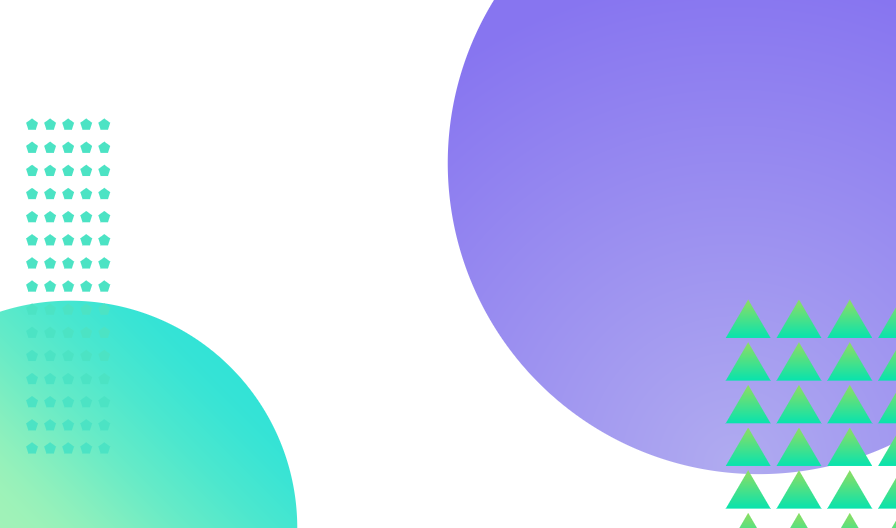
Give the GLSL for this background, as a WebGL 1 fragment shader.

```glsl
precision highp float;
// Flat geometric background: a violet and a mint disc with grids of pentagons and triangles.

uniform vec2 u_resolution;

// Antialiased coverage of a signed distance, in units of canvas height
float cover(float dist) {
    return clamp(0.5 - dist * u_resolution.y, 0.0, 1.0);
}

// Regular pentagon with one corner pointing up
float pentagon(vec2 p, float apothem) {
    float sector = 6.2831853 / 5.0;
    float angle = atan(p.x, -p.y);
    return cos(floor(0.5 + angle / sector) * sector - angle) * length(p) - apothem;
}

// Isosceles triangle with its tip at the origin, opening downward
float triangle(vec2 p, float halfWidth, float height) {
    vec2 sideNormal = normalize(vec2(height, halfWidth));
    return max(dot(vec2(abs(p.x), p.y), sideNormal), -p.y - height);
}

void main() {
    vec2 p = gl_FragCoord.xy / u_resolution.y;
    vec3 color = vec3(1.0);

    // Violet disc, lightest near its lower rim
    float glow = clamp(distance(p, vec2(1.39, 0.12)) / 0.92, 0.0, 1.0);
    vec3 violet = mix(vec3(0.69, 0.67, 0.94), vec3(0.53, 0.46, 0.94), glow);
    color = mix(color, violet, cover(distance(p, vec2(1.437, 0.691)) - 0.589));

    // Mint disc, shaded diagonally from lime to turquoise
    float diagonal = clamp((p.x + p.y) / 0.74, 0.0, 1.0);
    vec3 mint = mix(vec3(0.63, 0.95, 0.72), vec3(0.32, 0.91, 0.80), smoothstep(0.0, 0.72, diagonal));
    mint = mix(mint, vec3(0.20, 0.89, 0.84), smoothstep(0.55, 1.0, diagonal));
    color = mix(color, mint, cover(distance(p, vec2(0.1325, 0.0)) - 0.4305));

    // Pentagons: 5 columns by 15 rows, counted from the lower left
    vec2 pitch = vec2(0.0342, 0.0438);
    vec2 local = p - vec2(0.0607, 0.1506);
    vec2 cell = clamp(floor(local / pitch + 0.5), vec2(0.0), vec2(4.0, 14.0));
    color = mix(color, vec3(0.30, 0.89, 0.77), cover(pentagon(local - cell * pitch, 0.0096)));

    // Triangles: rows run down and columns run right from the first tip
    pitch = vec2(0.0962, 0.0808);
    local = p - vec2(1.417, 0.4327);
    cell = vec2(max(floor(local.x / pitch.x + 0.5), 0.0), min(ceil(local.y / pitch.y), 0.0));
    local -= cell * pitch;
    vec3 leaf = mix(vec3(0.56, 0.87, 0.38), vec3(0.03, 0.89, 0.68), clamp(-local.y / 0.0728, 0.0, 1.0));
    color = mix(color, leaf, cover(triangle(local, 0.0425, 0.0728)));

    gl_FragColor = vec4(color, 1.0);
}
```
